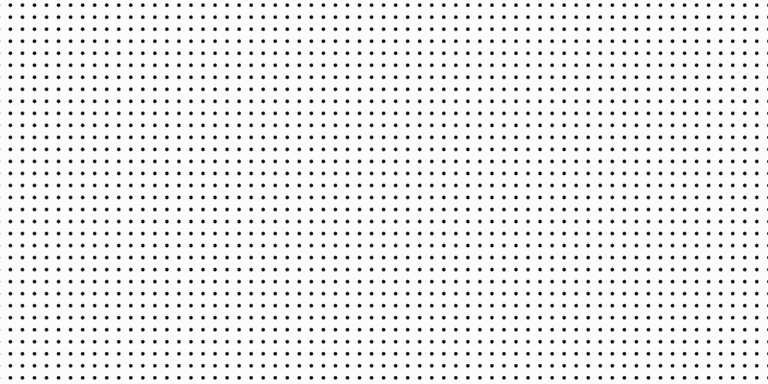
A Shadertoy shader for this pattern:

```glsl
#define PITCH vec2(0.03135, 0.0313)        // dot spacing, canvas height = 1
#define FIRST_DOT vec2(0.0271, 0.0135)     // offset from the top left corner
#define DOT_RADIUS 0.0046
#define EDGE_PIXELS 1.3                    // width of the smoothed rim
#define PAPER vec3(0.99)
#define INK vec3(0.05)

// Signed distance to the nearest dot of the grid
float dotGrid(vec2 p) {
    vec2 cell = (p - FIRST_DOT) / PITCH;
    vec2 local = (fract(cell + 0.5) - 0.5) * PITCH;
    return length(local) - DOT_RADIUS;
}

// Ink coverage from a signed distance
float coverage(float dist, float softness) {
    return clamp(0.5 - dist / softness, 0.0, 1.0);
}

void mainImage(out vec4 fragColor, in vec2 fragCoord) {
    // Measure down from the top edge, in canvas heights
    vec2 p = vec2(fragCoord.x, iResolution.y - fragCoord.y) / iResolution.y;
    float softness = EDGE_PIXELS / iResolution.y;

    float ink = coverage(dotGrid(p), softness);
    fragColor = vec4(mix(PAPER, INK, ink), 1.0);
}
```
